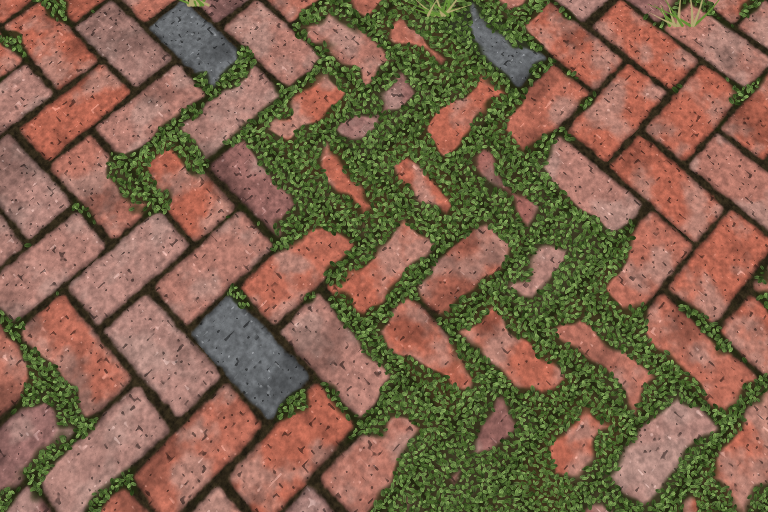
Write a Shadertoy shader that draws this texture.

```glsl
// Weathered herringbone brick paving, seen at a slight tilt, with weeds in the joints.
// A 4-cell diagonal rule lays the bricks; noise decides how far leaves creep out of
// the joints, and layered ellipses and a few bent blades draw the plants.

float hash(vec2 p) { return fract(sin(dot(p, vec2(127.1, 311.7))) * 43758.5453); }

float noise(vec2 p) {
    vec2 i = floor(p), f = fract(p);
    f = f * f * (3.0 - 2.0 * f);
    return mix(mix(hash(i), hash(i + vec2(1, 0)), f.x),
               mix(hash(i + vec2(0, 1)), hash(i + vec2(1, 1)), f.x), f.y);
}

float fbm(vec2 p) {
    float sum = 0.0, amp = 0.53;
    for (int i = 0; i < 4; i++) {
        sum += amp * noise(p);
        p = mat2(1.6, 1.2, -1.2, 1.6) * p + 3.7;
        amp *= 0.5;
    }
    return sum;
}

mat2 turn(float a) { return mat2(cos(a), -sin(a), sin(a), cos(a)); }

// Centred canvas position to paving units (one brick is 2 by 1), with perspective
vec2 toPaving(vec2 p) {
    vec2 q = (p + vec2(0.0, 0.02)) / (1.0 - 0.28 * p.y);
    return vec2(q.x - q.y, q.x + q.y) * 0.7071 / 0.116 + vec2(3.5, 1.0);
}

// x: depth inside the brick, negative in the joint; y: random id of the brick
vec2 brick(vec2 g) {
    vec2 start = floor(g);
    float k = mod(start.x - start.y, 4.0);
    bool lying = k < 1.5;
    if (lying) start.x -= step(0.5, k);
    else start.y -= 1.0 - step(2.5, k);
    vec2 local = g - start - (lying ? vec2(1.0, 0.5) : vec2(0.5, 1.0));
    if (!lying) local = local.yx;
    float id = hash(start + 17.3);
    // Uneven laying, rounded corners
    local = turn((id - 0.5) * 0.06) * local + 0.05 * (vec2(id, fract(id * 31.0)) - 0.5);
    vec2 e = abs(local) - vec2(0.86, 0.36);
    float depth = 0.09 - length(max(e, 0.0)) - min(max(e.x, e.y), 0.0);
    return vec2(depth, id);
}

// Positive where plants cover the ground
float growth(vec2 p) {
    vec2 g = toPaving(p);
    float reach = 1.5 * (fbm(g * 0.5 + 5.3) - 0.52 + 0.08 * exp(-8.0 * dot(p, p)));
    return reach + 0.2 * (noise(g * 3.5) - 0.5) - brick(g).x;
}

vec3 paving(vec2 g, float px) {
    vec2 b = brick(g);
    float id = b.y, tint = fract(id * 57.0);
    float depth = b.x + 0.09 * (fbm(g * 6.0) - 0.5);

    // Fired clay: red to dusty pink, some purple, a few slate grey
    vec3 clay = mix(vec3(0.71, 0.40, 0.32), vec3(0.68, 0.51, 0.47), smoothstep(0.3, 0.9, id));
    clay = mix(clay, vec3(0.52, 0.36, 0.35), 0.65 * step(0.8, tint));
    if (id > 0.955) clay = vec3(0.41, 0.42, 0.43);
    else clay = mix(clay, vec3(0.70, 0.57, 0.53), 0.6 * smoothstep(0.42, 0.7, fbm(g * 2.0 + id * 40.0)));

    // Grain, stains, pits and pale specks
    clay *= 0.76 + 0.5 * fbm(g * 15.0);
    clay *= 1.0 - 0.22 * smoothstep(0.52, 0.75, fbm(g * 1.3 + 21.0));
    clay *= 1.0 - 0.45 * smoothstep(0.82, 0.95, noise(g * 17.0));
    clay += 0.16 * smoothstep(0.88, 0.98, noise(g * 13.0 + 50.0));
    clay *= mix(0.68, 1.0, smoothstep(0.0, 0.09, depth));

    vec3 soil = vec3(0.18, 0.15, 0.10) * (0.45 + 1.1 * fbm(g * 18.0));
    return mix(soil, clay, smoothstep(-0.015 - px, 0.015 + px, depth));
}

// Small leaves, lower layers darker
vec3 addLeaves(vec3 col, vec2 p, float px) {
    for (int layer = 0; layer < 3; layer++) {
        float level = float(layer), scale = 72.0 + 13.0 * level;
        vec2 lp = p * scale + level * 7.3;
        for (int n = 0; n < 9; n++) {
            vec2 cell = floor(lp) + vec2(n % 3 - 1, n / 3 - 1);
            float h = hash(cell + level * 19.0), h2 = fract(h * 91.0);
            vec2 centre = cell + vec2(h, h2);
            if (growth((centre - level * 7.3) / scale) < 0.025 * level) continue;
            vec2 r = turn(h2 * 6.283) * (lp - centre);
            float d = length(r * vec2(1.0, 1.7)) - 0.3 - 0.25 * h;
            vec3 leaf = mix(vec3(0.25, 0.35, 0.14), vec3(0.50, 0.62, 0.34), fract(h * 37.0));
            leaf *= 0.7 + 0.17 * level + 0.35 * r.x - 0.15 * smoothstep(0.1, 0.0, abs(r.y));
            col = mix(col, leaf, smoothstep(px * scale, -px * scale, d));
        }
    }
    return col;
}

// Three tufts of bent grass along the top edge
vec3 addGrass(vec3 col, vec2 p, float px) {
    for (int i = 0; i < 36; i++) {
        float tuft = float(i / 12), h = hash(vec2(i, 4.0)), h2 = hash(vec2(i, 9.0));
        vec2 root = vec2(-0.36 + 0.47 * tuft + 0.05 * (h2 - 0.5), 0.49 - 0.02 * tuft);
        vec2 r = turn(-2.6 * (h - 0.5) - 1.57) * (p - root);
        r = vec2(-r.x, r.y + 4.0 * (h2 - 0.5) * r.x * r.x);
        float len = 0.04 + 0.06 * h2, t = clamp(r.x / len, 0.0, 1.0);
        float d = length(vec2(r.x - t * len, r.y)) - 0.0028 * (1.0 - t);
        vec3 blade = mix(vec3(0.40, 0.55, 0.22), vec3(0.70, 0.65, 0.45), step(0.65, fract(h * 13.0)));
        col = mix(col, blade, smoothstep(px, -px, d));
    }
    return col;
}

void mainImage(out vec4 fragColor, in vec2 fragCoord) {
    float px = 0.7 / iResolution.y;
    vec2 p = (fragCoord - 0.5 * iResolution.xy) / iResolution.y;
    vec3 col = paving(toPaving(p), px / 0.116);
    float cover = growth(p);
    col = mix(col, vec3(0.13, 0.15, 0.06), 0.8 * smoothstep(-0.05, 0.05, cover));
    if (cover > -0.3) col = addLeaves(col, p, px);
    fragColor = vec4(addGrass(col, p, px), 1.0);
}
```
